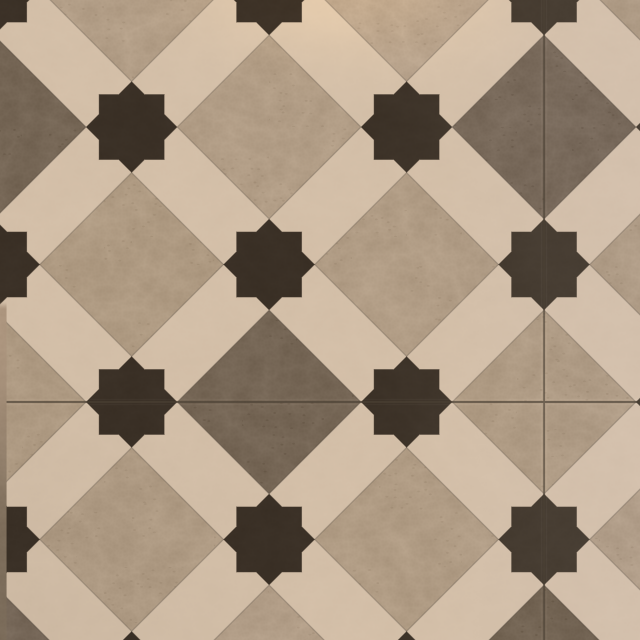
Write a three.js fragment shader that draws this pattern.

```glsl
varying vec2 vUv;

vec2 hash2(vec2 p) {
  return fract(sin(vec2(dot(p, vec2(127.1, 311.7)), dot(p, vec2(269.5, 183.3)))) * 4375.85);
}

// Distance to the nearest scattered point
float cellular(vec2 p) {
  vec2 cell = floor(p);
  float nearest = 2.0;
  for (int y = -1; y <= 1; y++) {
    for (int x = -1; x <= 1; x++) {
      vec2 neighbour = cell + vec2(x, y);
      nearest = min(nearest, length(neighbour + hash2(neighbour) - p));
    }
  }
  return nearest;
}

vec2 nearestInt(vec2 p) {
  return floor(p + 0.5);
}

// Centre of the nearest checkerboard cell whose coordinates sum to an even number
vec2 evenCentre(vec2 p) {
  vec2 r = nearestInt(vec2(p.x + p.y, p.x - p.y) * 0.5);
  return vec2(r.x + r.y, r.x - r.y);
}

float diamond(vec2 p, float radius) {
  return (abs(p.x) + abs(p.y) - radius) * 0.7071;
}

// Eight-pointed star: a square joined with a turned square
float star(vec2 p) {
  return min(max(abs(p.x), abs(p.y)) - 0.238, diamond(p, 0.332));
}

float inside(float d) {
  return 1.0 - smoothstep(-0.006, 0.006, d);
}

void main() {
  // Lattice units: stars on even cells, diamonds on odd cells
  vec2 p = vec2(vUv.x + 0.0091, 1.0163 - vUv.y) / 0.2148;
  vec2 starCentre = evenCentre(p);
  vec2 stoneCentre = evenCentre(p - vec2(1.0, 0.0)) + vec2(1.0, 0.0);
  float starDist = star(p - starCentre);
  float stoneDist = diamond(p - stoneCentre, 0.668);

  // Stone mottling, cloudy to grainy, with a few pores
  vec2 warp = 0.3 * sin(p.yx * 5.0 + 2.0 * sin(p * 3.0));
  float mottle = 0.5 * cellular(p * 4.0 + warp) + 0.3 * cellular(p * vec2(11.0, 16.0) + warp)
               + 0.2 * cellular(p * 42.0) - 0.48;
  float pores = (1.0 - smoothstep(0.04, 0.16, cellular(p * vec2(10.0, 15.0))))
              * step(0.7, hash2(floor(p * 5.0)).x);

  // Every fourth diamond in each direction, staggered by row, is dark
  float isDark = step(mod(stoneCentre.x, 2.0), 0.5)
               * step(mod(stoneCentre.x + stoneCentre.y - 1.0, 4.0), 0.5);
  float tone = hash2(stoneCentre).x - 0.5;
  vec3 stone = mix(vec3(0.70, 0.62, 0.53), vec3(0.465, 0.405, 0.34), isDark);
  stone += tone * vec3(0.025, 0.025, 0.035) + mottle * 0.085 - pores * 0.035;

  vec3 color = vec3(0.83, 0.75, 0.66) + mottle * 0.018;
  color = mix(color, stone, inside(stoneDist));
  color *= 1.0 - 0.2 * inside(abs(stoneDist) - 0.004);

  // Stars, paler toward the right
  vec3 starColor = vec3(0.23, 0.19, 0.15) + mottle * 0.025
                 + vec3(0.055, 0.055, 0.05) * smoothstep(0.5, 0.95, vUv.x);
  float starMask = inside(starDist);
  color = mix(color, starColor, starMask);

  // Joints between large tiles, four lattice steps apart
  vec2 joint = abs(mod(p - vec2(0.0, 3.0) + 2.0, 4.0) - 2.0);
  float groove = max(inside(joint.x - 0.005), inside(joint.y - 0.006));
  color = mix(color, vec3(0.29, 0.25, 0.20), groove * 0.85);
  float bevel = inside(abs(min(joint.x, joint.y) - 0.018) - 0.004);
  color += 0.022 * bevel;

  // Warm lamp glow above, cool sheen at the right, shade at lower left
  vec2 lamp = (vUv - vec2(0.55, 1.02)) / vec2(0.22, 0.1);
  color *= 1.0 + vec3(0.09, 0.07, 0.03) * exp(-dot(lamp, lamp));
  color *= 1.0 + vec3(0.0, 0.006, 0.025) * smoothstep(0.6, 1.0, vUv.x);
  color *= 1.0 - 0.03 * smoothstep(0.6, 0.0, length(vUv));

  // Worn strip along the lower left border
  float strip = (1.0 - smoothstep(0.009, 0.0115, vUv.x)) * (1.0 - smoothstep(0.515, 0.53, vUv.y));
  vec3 stripColor = mix(vec3(0.48, 0.42, 0.35), vec3(0.68, 0.59, 0.50), smoothstep(0.1, 0.5, vUv.y));
  color = mix(color, stripColor + mottle * 0.05, strip);

  gl_FragColor = vec4(color, 1.0);
}
```
